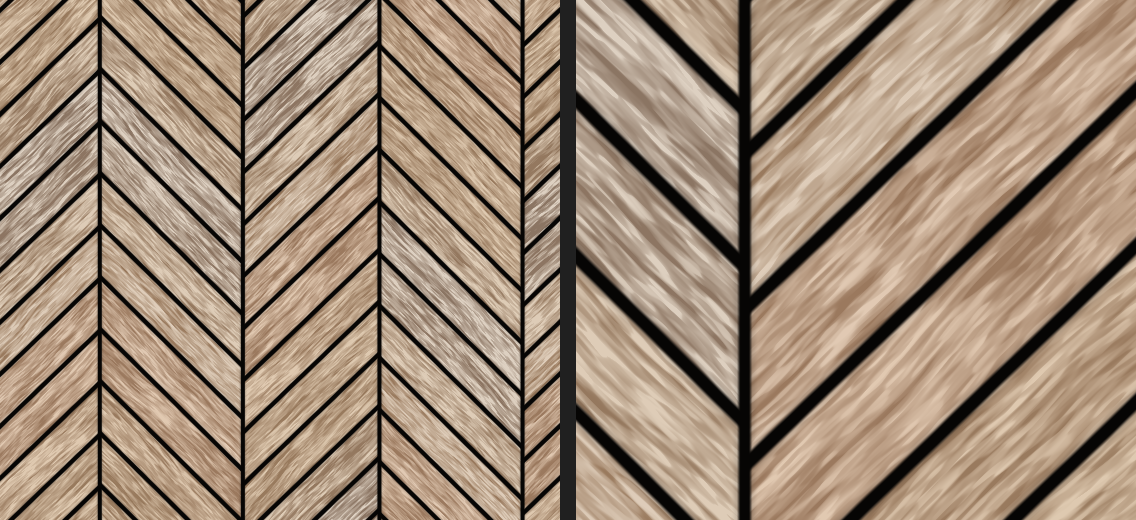
Left, the full canvas; right, a detail of the centre.
Write a WebGL 2 fragment shader that draws this texture.

```glsl
#version 300 es
precision highp float;

uniform vec2 u_resolution;
out vec4 fragColor;

// Lengths are in plank rows: ten rows fill the canvas height
const float ROWS = 10.0;
const float NARROW = 2.626;
const float WIDE = 2.752;
const float GROOVE_HALF = 0.042;
const float SEAM_HALF = 0.039;

const vec3 GAP = vec3(0.025, 0.02, 0.015);
const vec3 TAN_DARK = vec3(0.63, 0.515, 0.405);
const vec3 TAN_LIGHT = vec3(0.85, 0.765, 0.665);
const vec3 GREY_DARK = vec3(0.58, 0.50, 0.435);
const vec3 GREY_LIGHT = vec3(0.84, 0.79, 0.735);

float hash(vec2 p) {
    return fract(sin(dot(p, vec2(127.1, 311.7))) * 43758.547);
}

// Smooth cellular noise: random cell values blended by distance
float cellular(vec2 p) {
    vec2 cell = floor(p);
    float total = 0.0;
    float weights = 0.0;
    for (int y = -1; y <= 1; y++) {
        for (int x = -1; x <= 1; x++) {
            vec2 id = cell + vec2(x, y);
            vec2 d = id + vec2(hash(id), hash(id + 19.3)) - p;
            float w = exp(-6.0 * dot(d, d));
            total += w * hash(id + 47.9);
            weights += w;
        }
    }
    return total / weights;
}

float bump(float x, float center, float width) {
    float d = (x - center) / width;
    return exp(-d * d);
}

// Layered sines that bend the grain
float bend(float along, float seed) {
    return 0.02 * sin(along * 1.9 + seed * 40.0)
         + 0.008 * sin(along * 5.3 + seed * 71.0);
}

// grain: x runs along the plank, y across it
vec3 wood(vec2 grain, float row, float seed) {
    float grey = bump(row, 7.6, 1.3);
    float pale = bump(row, 5.4, 1.1);
    grain.y += bend(grain.x, seed) + (seed - 0.5) * 0.09 * grain.x;
    vec2 p = grain + seed * 23.0;

    float broad = cellular(p * vec2(0.7, 6.0)) - 0.5;
    float streak = cellular(p * vec2(1.9, 25.0)) - 0.5;
    float fiber = cellular(p * vec2(6.0, 42.0) + 9.0) - 0.5;

    float tone = 0.48 + 0.16 * (seed - 0.5) + 0.12 * pale - 0.05 * grey;
    tone += 0.5 * broad + mix(0.75, 1.1, grey) * streak + 0.7 * fiber;
    // Pale open grain and thin dark pores
    tone += (0.08 + 0.16 * grey) * smoothstep(0.1, 0.3, fiber + 0.4 * streak);
    tone -= 0.2 * smoothstep(0.2, 0.38, -streak);
    tone = clamp(tone, -0.15, 1.1);

    vec3 dark = mix(TAN_DARK, GREY_DARK, grey);
    vec3 light = mix(TAN_LIGHT, GREY_LIGHT, max(grey, 0.5 * pale));
    vec3 color = mix(dark, light, tone);
    // Some planks lean slightly pink
    return color + vec3(0.012, -0.004, 0.004) * bump(row, 3.5, 1.2);
}

// Opaque wood outside a gap of the given half width
float outside(float dist, float halfWidth, float soft) {
    return smoothstep(halfWidth - soft, halfWidth + soft, dist);
}

void main() {
    vec2 p = gl_FragCoord.xy * ROWS / u_resolution.y;

    // Alternating narrow rising and wide falling columns
    float x = p.x + 0.707;
    float pair = floor(x / (NARROW + WIDE));
    x -= pair * (NARROW + WIDE);
    float falling = step(NARROW, x);
    x -= falling * NARROW;
    float width = mix(NARROW, WIDE, falling);
    float slope = mix(0.96, -0.99, falling);

    // Each column is shifted, and so is its order of planks
    float shifted = mod(pair + falling, 2.0);
    float across = p.y + mix(0.88, 0.32, shifted) - slope * x;
    float row = mod(floor(across) + 2.0 * (1.0 - shifted), ROWS);
    float seed = hash(vec2(row, falling * 13.0 + 3.0));

    // Plank coordinates
    float stretch = sqrt(1.0 + slope * slope);
    float v = (fract(across) - 0.5) / stretch;
    float u = (x + slope * p.y) / stretch;
    float grooveDist = 0.5 / stretch - abs(v) + 0.06 * bend(u * 3.0, seed);
    float seamDist = min(x, width - x);

    // Soft gaps with a faint shade on the plank edges
    float soft = max(0.75 * ROWS / u_resolution.y, 0.014);
    float cover = outside(grooveDist, GROOVE_HALF, soft)
                * outside(seamDist, SEAM_HALF, soft);
    float edge = min(grooveDist - GROOVE_HALF, seamDist - SEAM_HALF);
    float shade = mix(0.88, 1.0, smoothstep(0.0, 0.05, edge));

    vec3 color = wood(vec2(u, v), row, seed) * shade;
    fragColor = vec4(mix(GAP, color, cover), 1.0);
}
```
